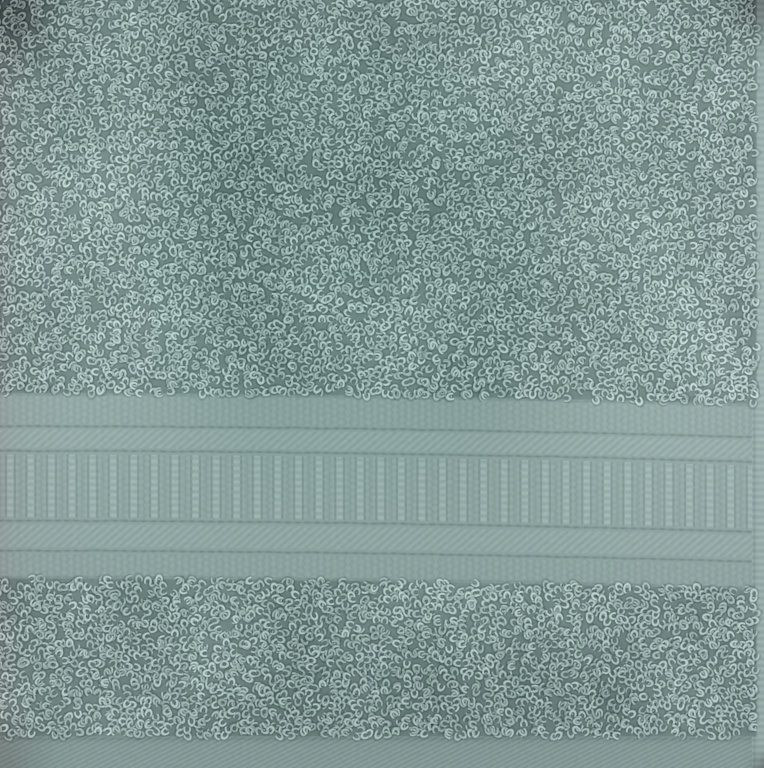
This texture is drawn by a WebGL 1 fragment shader. Its source:

```glsl
precision highp float;
uniform vec2 u_resolution;

// Layout in canvas heights, measured down from the top
const float BAND_TOP = 0.512;
const float BAND_HEIGHT = 0.241;
const float BAND_SAG = 0.015;
const float HEM_TOP = 0.959;
const float SELVEDGE_X = 0.979;
// Weave
const float FINE_RIB = 0.0088;
const float WIDE_RIB = 0.0268;
const float WEFT = 0.0088;
// Terry loops, radii in units of one loop cell
const float LOOP_CELL = 0.0125;
const float LOOP_RADIUS = 0.42;
const float YARN = 0.16;
// Tones
const float PILE_GROUND = 0.44;
const float LOOP_TONE = 0.60;
const float WEAVE_TONE = 0.555;
const vec3 DYE = vec3(0.0, 0.082, 0.072);
const float TAU = 6.2831853;

vec2 hash2(vec2 p) {
  vec3 q = fract(p.xyx * vec3(0.1031, 0.1030, 0.0973));
  q += dot(q, q.yzx + 33.33);
  return fract((q.xx + q.yz) * q.zy);
}

float gradientNoise(vec2 p) {
  vec2 i = floor(p), f = fract(p);
  vec2 u = f * f * f * (f * (f * 6.0 - 15.0) + 10.0);
  vec2 e = vec2(1.0, 0.0);
  float a = dot(hash2(i) - 0.5, f);
  float b = dot(hash2(i + e) - 0.5, f - e);
  float c = dot(hash2(i + e.yx) - 0.5, f - e.yx);
  float d = dot(hash2(i + 1.0) - 0.5, f - 1.0);
  return 2.0 * mix(mix(a, b, u.x), mix(c, d, u.x), u.y);
}

float bandDepth(vec2 p) { return p.y - BAND_TOP - BAND_SAG * p.x * p.x; }

// Positive where terry pile grows
float pileDistance(vec2 p) {
  float half_height = 0.5 * BAND_HEIGHT;
  float outside = abs(bandDepth(p) - half_height) - half_height;
  return min(outside, min(HEM_TOP - p.y, SELVEDGE_X + 0.006 - p.x));
}

float blob(vec2 p, vec2 center, vec2 size) {
  vec2 d = (p - center) / size;
  return exp(-dot(d, d));
}

float inside(float v, float lo, float hi) {
  return smoothstep(lo - 0.001, lo + 0.001, v) * smoothstep(hi + 0.001, hi - 0.001, v);
}

// Staggered basket weave, about -1 to 1
float basket(vec2 p, vec2 size) {
  vec2 g = p / size;
  g.y += 0.5 * mod(floor(g.x), 2.0);
  return 0.6 * cos(TAU * (g.x - 0.5)) + 0.4 * cos(TAU * g.y);
}

float stitch(vec2 p, float v, float at) {
  float wander = 0.0012 * gradientNoise(vec2(p.x * 30.0, at * 90.0));
  float d = (v - at - wander) / 0.0017;
  return exp(-d * d) * (0.75 + 0.25 * cos(TAU * p.x / 0.0125));
}

float bandTone(vec2 p, float v) {
  float fine = inside(v, 0.004, 0.040) + inside(v, 0.209, 0.237);
  float twill = inside(v, 0.047, 0.071) + inside(v, 0.171, 0.200);
  float wide = inside(v, 0.080, 0.162);
  float tone = WEAVE_TONE + 0.024 * fine * basket(vec2(p.x, v), vec2(FINE_RIB, WEFT));
  tone += twill * (0.014 + 0.022 * cos(TAU * (p.x / 0.0115 + v / 0.010)));
  // Pale ladder columns between broad woven ribs
  float column = abs(fract(p.x / WIDE_RIB) - 0.5);
  float ladder = smoothstep(0.19, 0.11, column);
  float groove = smoothstep(0.07, 0.02, abs(column - 0.23));
  float rungs = cos(TAU * v / WEFT);
  float ribs = ladder * (0.045 + 0.025 * rungs) - 0.035 * groove;
  ribs += (1.0 - ladder) * 0.025 * basket(vec2(p.x, v), vec2(WIDE_RIB / 3.0, WEFT));
  tone += wide * ribs;
  float seams = stitch(p, v, 0.043) + stitch(p, v, 0.075) + stitch(p, v, 0.166) + stitch(p, v, 0.205);
  seams += 0.6 * (stitch(p, v, 0.002) + stitch(p, v, 0.239));
  return tone - 0.095 * seams;
}

float flatTone(vec2 p) {
  float tone = bandTone(p, bandDepth(p));
  float hem = 0.53 + 0.025 * cos(TAU * (p.x / 0.012 + p.y / 0.006));
  hem -= 0.06 * exp(-abs(p.y - HEM_TOP - 0.003) / 0.003);
  tone = mix(tone, hem, smoothstep(HEM_TOP - 0.002, HEM_TOP + 0.002, p.y));
  float edge = 0.59 + 0.025 * cos(TAU * p.y / WEFT);
  edge -= 0.08 * exp(-abs(p.x - SELVEDGE_X - 0.003) / 0.002);
  return mix(tone, edge, smoothstep(SELVEDGE_X - 0.001, SELVEDGE_X + 0.001, p.x));
}

// Paints overlapping yarn loops in a fixed scan order
float paintLoops(vec2 p, float tone, float pixel) {
  vec2 g = p / LOOP_CELL;
  float soft = 0.06 + 0.5 * pixel / LOOP_CELL;
  for (int j = -1; j <= 1; j++) {
    for (int i = -1; i <= 1; i++) {
      for (int k = 0; k < 2; k++) {
        vec2 seed = floor(g) + vec2(float(i), float(j));
        vec2 center = seed + hash2(seed + 17.0 * float(k));
        vec2 rnd = hash2(seed + 71.0 + 29.0 * float(k));
        float grows = step(0.0, pileDistance(center * LOOP_CELL));
        float angle = TAU * rnd.x, c = cos(angle), s = sin(angle);
        vec2 d = mat2(c, s, -s, c) * (g - center);
        float ring = abs(length(d * vec2(1.4, 1.0)) - LOOP_RADIUS);
        float arc = grows * smoothstep(-0.32, -0.12, d.y);
        float shadow = arc * smoothstep(YARN + 0.32, YARN, ring);
        float body = arc * smoothstep(YARN + soft, YARN - soft, ring);
        float yarn = LOOP_TONE + 0.12 * (rnd.y - 0.5) + 0.09 * (1.0 - ring / YARN);
        tone = mix(tone, tone * 0.83, shadow);
        tone = mix(tone, yarn, body);
      }
    }
  }
  return tone;
}

void main() {
  float pixel = 1.0 / u_resolution.y;
  vec2 p = gl_FragCoord.xy * pixel;
  p.y = 1.0 - p.y;
  float pile = smoothstep(-0.002, 0.002, pileDistance(p));
  float tone = paintLoops(p, mix(flatTone(p), PILE_GROUND, pile), pixel);

  // Broad light and brushed patches
  float light = 0.045 * blob(p, vec2(0.90, 0.40), vec2(0.22, 0.30));
  light += 0.035 * blob(p, vec2(0.08, 0.42), vec2(0.20, 0.22));
  light -= 0.055 * blob(p, vec2(0.34, 0.20), vec2(0.10, 0.28));
  light -= 0.030 * blob(p, vec2(0.62, 0.38), vec2(0.10, 0.20));
  light -= 0.030 * blob(p, vec2(0.55, 0.90), vec2(0.40, 0.12));
  light += pile * 0.07 * gradientNoise(p * vec2(9.0, 6.0));
  light += 0.025 * gradientNoise(p * 190.0);
  float corners = blob(p, vec2(0.0), vec2(0.07)) + blob(p, vec2(1.0, 0.0), vec2(0.05));
  corners += blob(p, vec2(1.0), vec2(0.018)) + 0.4 * blob(p, vec2(0.0, 1.0), vec2(0.06));
  light -= 0.16 * corners;

  float edgeGray = exp(-p.x / 0.025) + corners;
  vec3 dye = DYE * (1.0 - 0.45 * min(edgeGray, 1.0));
  dye.r -= 0.018 * blob(p, vec2(0.45, 0.35), vec2(0.35, 0.40));
  gl_FragColor = vec4(clamp(vec3(tone + light) + dye, 0.0, 1.0), 1.0);
}
```
